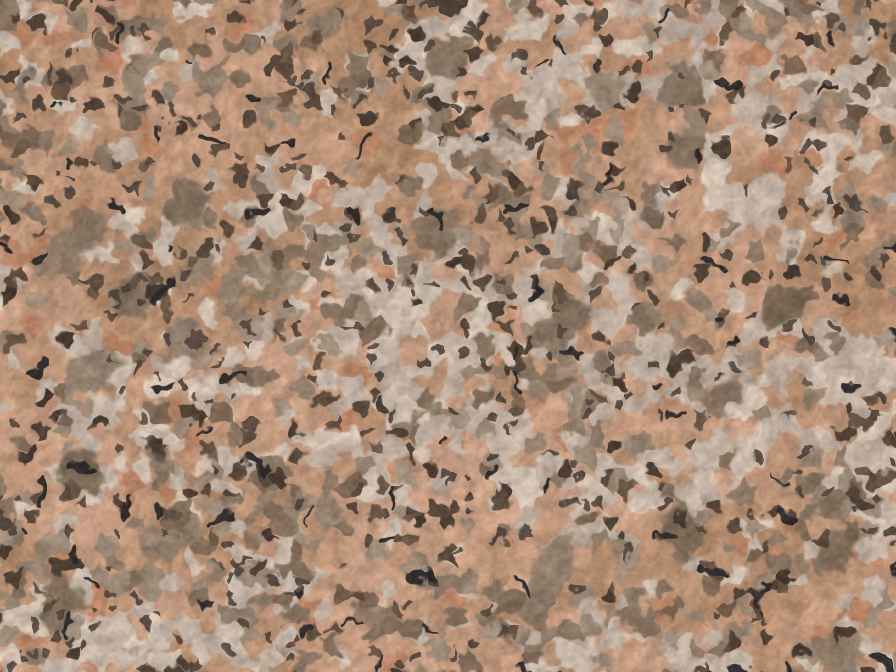
A WebGL 1 fragment shader for this texture:

```glsl
precision highp float;
uniform vec2 u_resolution;

float hash(vec2 p) {
  vec3 q = fract(vec3(p.xyx) * 0.1031);
  q += dot(q, q.yzx + 33.33);
  return fract((q.x + q.y) * q.z);
}

vec2 hash2(vec2 p) {
  return vec2(hash(p + 17.3), hash(p + 71.9));
}

float noise(vec2 p) {
  vec2 i = floor(p), f = fract(p);
  f = f * f * (3.0 - 2.0 * f);
  return mix(mix(hash(i), hash(i + vec2(1.0, 0.0)), f.x),
             mix(hash(i + vec2(0.0, 1.0)), hash(i + 1.0), f.x), f.y);
}

float fbm(vec2 p) {
  float sum = 0.0, amp = 0.5;
  for (int i = 0; i < 4; i++) {
    sum += amp * noise(p);
    p = mat2(1.6, 1.2, -1.2, 1.6) * p + 5.7;
    amp *= 0.5;
  }
  return sum / 0.9375;
}

// Soft-edged cell mosaic: x is coverage by one mineral, y is the grain tone.
vec2 grains(vec2 p, float scale, float share, float seed) {
  vec2 g = p * scale + seed * 13.0;
  vec2 base = floor(g), sum = vec2(0.0);
  float total = 0.0;
  for (int y = -1; y <= 1; y++) {
    for (int x = -1; x <= 1; x++) {
      vec2 cell = base + vec2(float(x), float(y));
      vec2 centre = cell + hash2(cell);
      float weight = exp(-20.0 * length(g - centre));
      float cluster = smoothstep(0.25, 0.75, noise(centre / scale * 8.0 + seed));
      float chosen = step(hash(cell + 3.1), share * mix(0.35, 1.65, cluster));
      sum += weight * vec2(chosen, hash(cell + 41.7));
      total += weight;
    }
  }
  return sum / total;
}

// Scattered thin flakes of black mica
float slivers(vec2 p) {
  vec2 g = p * 13.0;
  vec2 base = floor(g);
  float cover = 0.0;
  for (int y = -1; y <= 1; y++) {
    for (int x = -1; x <= 1; x++) {
      vec2 cell = base + vec2(float(x), float(y));
      vec2 d = g - cell - hash2(cell);
      float angle = 6.2832 * hash(cell + 9.4);
      float halfLength = mix(0.05, 0.24, hash(cell + 27.2));
      vec2 axis = vec2(cos(angle), sin(angle));
      float along = clamp(dot(d, axis), -halfLength, halfLength);
      float width = mix(0.025, 0.075, hash(cell + 55.6));
      float flake = 1.0 - smoothstep(-0.02, 0.02, length(d - axis * along) - width);
      cover = max(cover, flake * step(hash(cell + 83.5), 0.36));
    }
  }
  return cover;
}

void main() {
  vec2 uv = gl_FragCoord.xy / u_resolution.y;

  // Ragged grain outlines
  vec2 p = uv + 0.016 * (vec2(noise(uv * 48.0), noise(uv * 48.0 + 31.0)) - 0.5);
  p += 0.009 * (vec2(noise(uv * 120.0 + 7.0), noise(uv * 120.0 + 53.0)) - 0.5);

  // Pink and ochre feldspar
  float feldsparTone = grains(p, 24.0, 0.5, 1.0).y;
  float stain = fbm(uv * 7.0 + 4.0);
  vec3 color = mix(vec3(0.66, 0.51, 0.39), vec3(0.79, 0.63, 0.53),
                   clamp(0.55 * feldsparTone + 1.3 * stain - 0.35, 0.0, 1.0));
  vec2 rust = grains(p, 30.0, 0.07, 2.0);
  color = mix(color, vec3(0.71, 0.49, 0.37), 0.75 * rust.x);

  // Pale cream and grey quartz
  vec2 pale = grains(p, 36.0, 0.36, 3.0);
  color = mix(color, mix(vec3(0.71, 0.65, 0.60), vec3(0.82, 0.76, 0.70), pale.y), 0.95 * pale.x);

  // Taupe grains, a few of them large
  vec2 taupe = grains(p, 42.0, 0.20, 4.0);
  color = mix(color, mix(vec3(0.46, 0.38, 0.31), vec3(0.63, 0.56, 0.49), taupe.y), 0.95 * taupe.x);
  vec2 large = grains(p, 19.0, 0.035, 5.0);
  color = mix(color, mix(vec3(0.44, 0.37, 0.30), vec3(0.57, 0.50, 0.43), large.y), 0.9 * large.x);

  // Dark brown grains, small specks and black flakes
  vec2 dark = grains(p, 58.0, 0.06, 6.0);
  color = mix(color, mix(vec3(0.26, 0.21, 0.18), vec3(0.43, 0.35, 0.28), dark.y), dark.x);
  vec2 speck = grains(p, 90.0, 0.035, 7.0);
  color = mix(color, vec3(0.31, 0.26, 0.23), 0.9 * speck.x);
  color = mix(color, vec3(0.17, 0.16, 0.16), 0.95 * slivers(p));

  // Mottling and fine chipped relief
  float relief = noise(p * 85.0) - noise(p * 85.0 + vec2(0.35, -0.35));
  color *= 1.0 + 0.26 * (fbm(uv * 60.0) - 0.5) + 0.13 * relief;
  color += 0.05 * (noise(uv * 190.0) - 0.5);
  gl_FragColor = vec4(color, 1.0);
}
```
